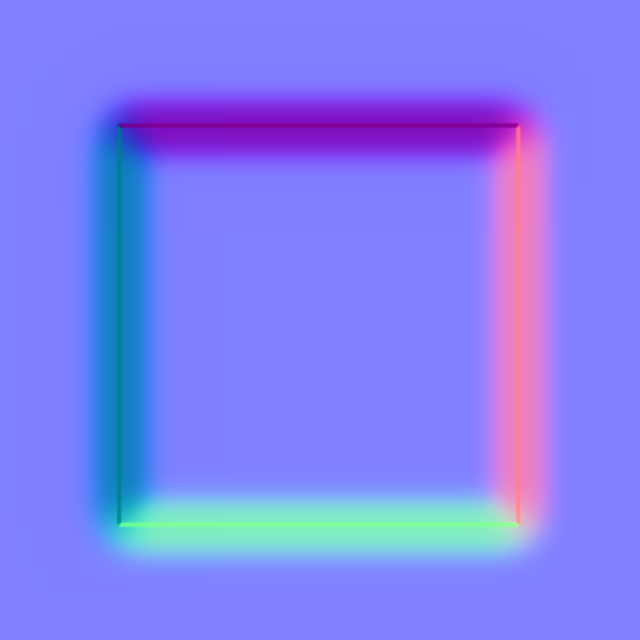
Write a Shadertoy shader that draws this texture map.

```glsl
#define BOX_CENTER vec2(0.498, 0.492)
#define BOX_HALF 0.3118
#define SOFT_OFFSET vec2(0.003, -0.004)
#define SOFT_WIDTH 0.028
#define SOFT_SLOPE 1.75
#define CREASE_WIDTH 0.0018
#define CREASE_SLOPE 5.5

// Smooth step shaped like the integral of a bell curve
vec2 bellStep(vec2 z) {
    z = clamp(z, -4.0, 4.0);
    return 0.5 + 0.5 * tanh(0.8 * z * (1.0 + 0.0447 * z * z));
}

vec2 bell(vec2 z) {
    return exp(-0.5 * z * z);
}

// Slope of a blurred square plateau, with peak 1 along its sides
vec2 plateauSlope(vec2 p, float blurWidth) {
    vec2 lower = (p + BOX_HALF) / blurWidth;
    vec2 upper = (p - BOX_HALF) / blurWidth;
    vec2 profile = bellStep(lower) - bellStep(upper);
    return (bell(lower) - bell(upper)) * profile.yx;
}

void mainImage(out vec4 fragColor, in vec2 fragCoord) {
    vec2 uv = fragCoord / iResolution.xy;
    vec2 p = uv - BOX_CENTER;

    // Broad bevel plus a thin crease on its crest
    float creaseWidth = max(CREASE_WIDTH, 0.75 / iResolution.y);
    vec2 slope = SOFT_SLOPE * plateauSlope(p - SOFT_OFFSET, SOFT_WIDTH);
    slope += CREASE_SLOPE * plateauSlope(p, creaseWidth);

    // Tangent-space normal with the green axis pointing down
    vec3 normal = normalize(vec3(-slope.x, slope.y, 1.0));
    fragColor = vec4(0.5 + 0.5 * normal, 1.0);
}
```
